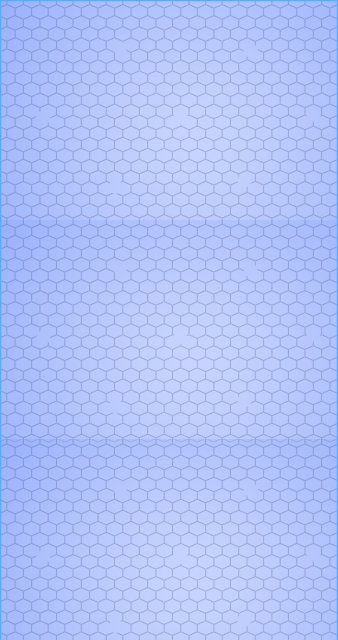
Give the GLSL for this pattern, as a WebGL 2 fragment shader.

```glsl
#version 300 es
precision highp float;
// Three stacked panels of thin squashed hexagon mesh over a periwinkle glow, with small gaps.

#define COLS 20.4      // hexagons across the canvas; one hexagon width is the unit
#define ROW 0.667      // distance between hexagon rows
#define PANEL 13.26    // panel height
#define LINE 0.066     // mesh line width
#define BORDER 0.075   // frame width
#define GAP_GRID 4.0   // spacing of the gaps in the mesh
#define GAP_SIZE 0.42  // gap radius
#define GLOW_REACH 14.1
#define GLOW_POWER 1.4

uniform vec2 u_resolution;
out vec4 fragColor;

const vec3 LIGHT = vec3(0.782, 0.830, 0.995);
const vec3 DEEP = vec3(0.603, 0.694, 0.985);
const vec3 MESH_TINT = vec3(0.815, 0.833, 0.872);
const vec3 FRAME = vec3(0.35, 0.67, 0.99);

float hash(vec2 p) {
  return fract(sin(dot(p, vec2(127.1, 311.7))) * 43758.5453);
}

// Signed distance to the outline of one hexagon, positive inside.
float hexInside(vec2 p) {
  vec2 normal = normalize(vec2(ROW / 3.0, 0.5));
  vec2 tip = vec2(0.0, ROW * 2.0 / 3.0);
  p = abs(p);
  return min(0.5 - p.x, dot(normal, tip - p));
}

// Distance to the nearest mesh line, from two interleaved sets of hexagons.
float meshDistance(vec2 p) {
  p -= vec2(0.41, 0.05);
  vec2 period = vec2(1.0, 2.0 * ROW);
  vec2 evenRow = mod(p + vec2(0.0, ROW), period) - 0.5 * period;
  vec2 oddRow = mod(p + vec2(0.5, 0.0), period) - 0.5 * period;
  return max(hexInside(evenRow), hexInside(oddRow));
}

// Share of a line of the given half width that covers the pixel.
float coverage(float d, float halfWidth, float px) {
  return clamp((min(d + 0.5 * px, halfWidth) - max(d - 0.5 * px, -halfWidth)) / px, 0.0, 1.0);
}

// Zero inside the scattered gaps, which sit on a jittered checkerboard.
float gapMask(vec2 p, float px) {
  vec2 g = (p - vec2(0.93, 5.0)) / GAP_GRID;
  vec2 id = floor(g);
  vec2 jitter = vec2(hash(id), hash(id + 17.0)) - 0.5;
  float d = length(g - id - 0.5 - 0.16 * jitter) * GAP_GRID;
  float present = step(mod(id.x + id.y, 2.0), 0.5);
  return 1.0 - present * (1.0 - smoothstep(GAP_SIZE - px, GAP_SIZE + px, d));
}

void main() {
  // Position measured from the upper left, in hexagon widths.
  float px = COLS / u_resolution.x;
  vec2 size = u_resolution * px;
  vec2 p = vec2(gl_FragCoord.x * px, size.y - gl_FragCoord.y * px);
  float panel = floor(p.y / PANEL);
  vec2 q = vec2(p.x, p.y - panel * PANEL);

  // Off-centre glow, repeated in each panel.
  float falloff = length(q - vec2(11.7, 8.5)) / GLOW_REACH;
  vec3 color = mix(LIGHT, DEEP, pow(min(falloff, 1.1), GLOW_POWER));

  // Mesh lines with gaps.
  float mesh = coverage(meshDistance(q), 0.5 * LINE, px) * gapMask(q, px);
  color *= mix(vec3(1.0), MESH_TINT, mesh);

  // Faint zigzag where the second panel overlaps the third.
  float overlap = step(1.5, panel) * (1.0 - smoothstep(0.15, 0.25, q.y));
  float echo = coverage(meshDistance(q + vec2(0.0, 0.5 * ROW)), 0.5 * LINE, px);
  color *= mix(vec3(1.0), MESH_TINT, 0.6 * echo * overlap);

  // Bright frame along the left, right and upper edges.
  float edge = min(min(p.x, size.x - p.x), p.y);
  color = mix(color, FRAME, clamp((BORDER - edge) / px + 0.5, 0.0, 1.0));

  fragColor = vec4(color, 1.0);
}
```
